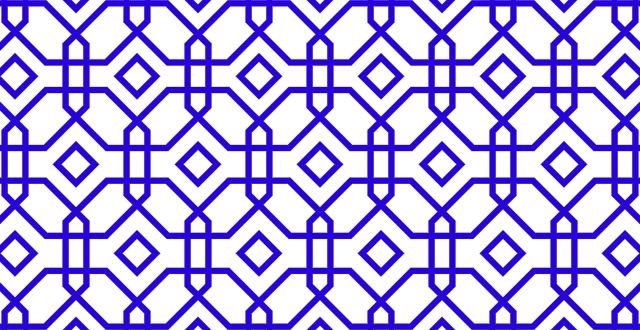
This pattern is drawn by a Shadertoy shader. Its source:

```glsl
// Interlaced lattice: staggered rows of tall capsules and diamonds, joined by
// horizontal bars that turn into 45 degree strands. Each band between two row
// centres is two mirrored mitred strands, folded in x; the row gaps vary.

#define CANVAS_H    396.0   // design units over the canvas height
#define HALF_CELL   73.2    // half the horizontal repeat
#define ORIGIN_X    18.0    // capsule axis of the even rows
#define BAR_HALF    36.0    // half length of a horizontal bar
#define CAPSULE_R   12.5    // half spacing of the capsule sides
#define DIAMOND_R   22.7    // diamond radius along its axes
#define LINE_W      7.6
#define SOFTNESS    0.7     // edge half width in pixels
#define INK         vec3(0.15, 0.01, 0.84)
#define PAPER       vec3(1.0)

const float DIAG = 0.70710678;

// Each row, top to bottom: centre height, half gap between its two bars
const vec2 ROWS[5] = vec2[5](
    vec2(-12.0, 16.0), vec2(91.5, 16.5), vec2(197.2, 19.6),
    vec2(304.0, 21.0), vec2(408.0, 16.0));

// Distance to one row's lines on one side of its centre.
// across: from the capsule axis, away: from the row centre
float rowLines(float across, float away, float halfGap) {
    float v = away - halfGap;
    float toNext = HALF_CELL - across;

    // bar, bending into the diagonal
    float bar = abs(min(v, (v - across + BAR_HALF) * DIAG));

    // past the crossing, the diagonal bends into the next row's capsule side
    float rise = v - (HALF_CELL - BAR_HALF);
    float side = abs(max((toNext - rise) * DIAG, toNext - CAPSULE_R));

    // diamond midway between two capsules of this row
    float diamond = abs(toNext + away - DIAMOND_R) * DIAG;

    return min(min(bar, side), diamond);
}

void mainImage(out vec4 fragColor, in vec2 fragCoord) {
    float pixel = CANVAS_H / iResolution.y;
    vec2 p = fragCoord * pixel;
    p.y = CANVAS_H - p.y;

    // band between two neighbouring row centres
    int band = 0;
    for (int i = 1; i < 4; i++) {
        if (p.y > ROWS[i].x) band = i;
    }
    vec2 upper = ROWS[band];
    vec2 lower = ROWS[band + 1];

    // fold about the capsule axes; alternate rows shift by half a cell
    float shifted = p.x - ORIGIN_X - HALF_CELL * float(band);
    float across = abs(mod(shifted + HALF_CELL, 2.0 * HALF_CELL) - HALF_CELL);

    float d = min(rowLines(across, p.y - upper.x, upper.y),
                  rowLines(HALF_CELL - across, lower.x - p.y, lower.y));

    float edge = SOFTNESS * pixel;
    float ink = 1.0 - smoothstep(-edge, edge, d - 0.5 * LINE_W);
    fragColor = vec4(mix(PAPER, INK, ink), 1.0);
}
```
